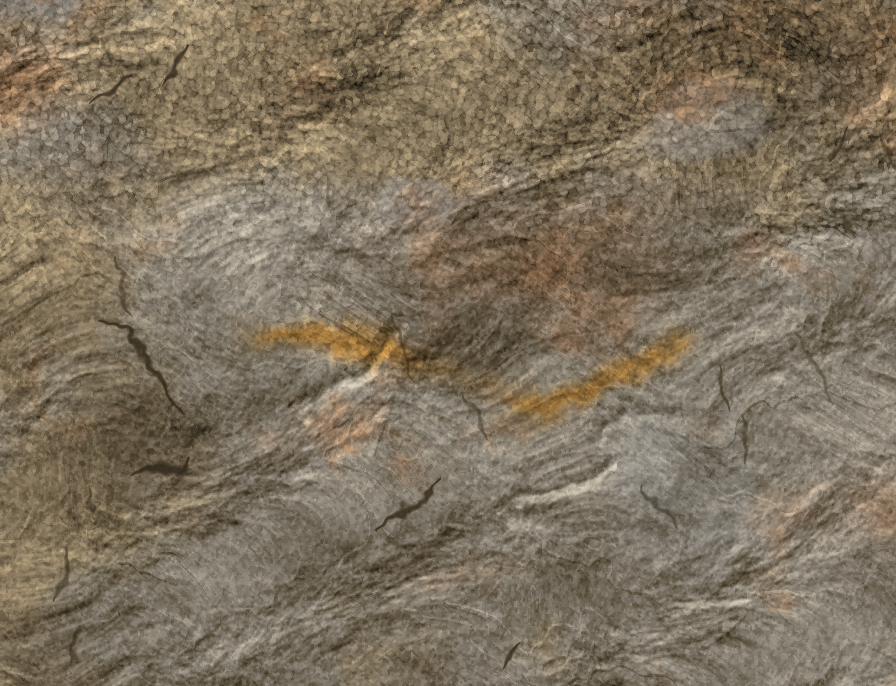
Write a Shadertoy shader that draws this texture.

```glsl
// Weathered grey-brown rock face with rust stains, ledges and cracks.

vec2 hash2(vec2 c) {
    vec3 q = fract(c.xyx * vec3(0.1031, 0.1030, 0.0973));
    q += dot(q, q.yzx + 33.33);
    return fract((q.xx + q.yz) * q.zy);
}

float valueNoise(vec2 p) {
    vec2 i = floor(p), f = fract(p);
    f = f * f * (3.0 - 2.0 * f);
    vec2 e = vec2(1, 0);
    return mix(mix(hash2(i).x, hash2(i + e).x, f.x),
               mix(hash2(i + e.yx).x, hash2(i + 1.0).x, f.x), f.y);
}

// Layered noise, centred on zero
float fbm(vec2 p, int octaves) {
    float sum = 0.0, amp = 0.5;
    for (int i = 0; i < octaves; i++) {
        sum += amp * (valueNoise(p) - 0.5);
        p = mat2(1.6, 1.2, -1.2, 1.6) * p + 7.3;
        amp *= 0.56;
    }
    return sum;
}

// Cellular noise: nearest distance, second distance, cell value
vec3 cells(vec2 p) {
    vec2 base = floor(p);
    vec3 best = vec3(9, 9, 0);
    for (int y = -1; y <= 1; y++)
    for (int x = -1; x <= 1; x++) {
        vec2 c = base + vec2(x, y), h = hash2(c + 19.0);
        float d = length(c + h - p);
        if (d < best.x) best = vec3(d, best.x, h.y);
        else best.y = min(best.y, d);
    }
    return best;
}

float blob(vec2 p, vec2 centre, vec2 radius) {
    vec2 d = (p - centre) / radius;
    return exp(-dot(d, d));
}

// Soft line from a to b that thins towards both ends
float stroke(vec2 p, vec2 a, vec2 b, float width) {
    vec2 ab = b - a;
    float t = clamp(dot(p - a, ab) / dot(ab, ab), 0.0, 1.0);
    float w = width * (0.3 + 2.8 * t * (1.0 - t));
    return 1.0 - smoothstep(0.2 * w, w, length(p - a - ab * t));
}

float relief(vec2 p) {
    vec2 q = mat2(0.95, 0.25, -0.3, 1.1) * p;
    q += 0.03 * sin(q.yx * 17.0 + 2.0 * sin(q * 9.0));
    vec3 facet = cells(q * vec2(9, 13) + 2.5 * fbm(q * 11.0, 3));
    return fbm(q * 4.0, 7) + 0.10 * facet.x + 0.03 * facet.z;
}

// Pale lit lip in x, shadow above it in y
vec2 ledge(vec2 p, vec2 a, vec2 b) {
    return vec2(stroke(p, a, b, 0.013),
                stroke(p + vec2(0.009, -0.014), a, b, 0.018));
}

void mainImage(out vec4 fragColor, in vec2 fragCoord) {
    vec2 p = fragCoord / iResolution.y;
    vec2 wobble = vec2(fbm(p * 13.0, 4), fbm(p * 13.0 + 40.0, 4));
    vec2 w = p + 0.07 * wobble;
    float mottling = fbm(p * 6.0 + 23.0, 6);

    // Relief lit from above, slightly from the left
    float shade = relief(p) - relief(p + vec2(-0.0015, 0.004));
    float tone = 0.455 + 3.6 * shade + 0.28 * mottling;

    // Mineral grains, coarser towards the top
    float coarse = smoothstep(0.5, 0.8, p.y + 0.5 * mottling);
    vec3 grain = cells(p * 115.0 + wobble), fine = cells(p * 210.0);
    tone += (grain.z - 0.5) * mix(0.07, 0.17, coarse) + (fine.z - 0.5) * 0.11;
    tone -= 0.10 * coarse * smoothstep(0.45, 0.8, grain.x);

    // Broad light and shadow areas
    tone += 0.11 * blob(w, vec2(0.32, 0.68), vec2(0.30, 0.15));
    tone += 0.05 * blob(w, vec2(1.15, 0.30), vec2(0.22, 0.30));
    tone -= 0.08 * blob(w, vec2(0.22, 0.36), vec2(0.17, 0.09));
    tone -= 0.08 * blob(w, vec2(0.72, 0.58), vec2(0.20, 0.12));
    tone -= 0.06 * blob(w, vec2(1.20, 0.92), vec2(0.22, 0.10));

    // Smooth cool lichen film
    float film = blob(w, vec2(1.05, 0.82), vec2(0.11, 0.07)) + blob(w, vec2(0.0, 1.0), vec2(0.12, 0.05))
               + blob(w, vec2(0.60, 0.70), vec2(0.09, 0.04)) + 0.6 * blob(w, vec2(1.02, 0.28), vec2(0.16, 0.2));
    film = smoothstep(0.3, 0.65, film + 0.8 * mottling);
    tone = mix(tone, 0.51 + 0.6 * (tone - 0.455), 0.6 * film);

    // Ledges and cracks
    vec2 lip = ledge(w, vec2(0.43, 0.38), vec2(0.60, 0.53))
             + ledge(w, vec2(0.72, 0.26), vec2(0.91, 0.32))
             + 0.6 * ledge(w, vec2(0.88, 0.35), vec2(1.00, 0.39));
    float crack = max(stroke(w, vec2(0.14, 0.55), vec2(0.27, 0.40), 0.007),
                      stroke(w, vec2(0.20, 0.32), vec2(0.27, 0.34), 0.016));
    for (int i = 0; i < 18; i++) {
        vec2 h = hash2(vec2(i, 5)), k = hash2(vec2(i, 71));
        vec2 start = h * vec2(1.32, 0.9);
        vec2 run = (0.03 + 0.06 * k.y) * vec2(1.6 * k.x - 0.6, 1.0);
        crack = max(crack, (0.5 + 0.5 * k.x) * stroke(w, start, start + run, 0.007));
    }
    tone += 0.16 * lip.x - 0.15 * lip.y * (1.0 - lip.x);
    tone = mix(tone, 0.15, 0.8 * crack);
    tone = clamp(tone, 0.09, 0.82);

    // Stone tint: dark parts are warmer than pale ones
    vec3 tint = mix(vec3(1.15, 1.0, 0.72), vec3(1.055, 1.0, 0.90), smoothstep(0.22, 0.5, tone));
    float warmth = smoothstep(-0.02, 0.22, fbm(p * 3.5 + 61.0, 6) + 0.12 * (p.y - 0.5));
    tint = mix(tint, vec3(1.17, 1.0, 0.72), 0.65 * warmth);
    tint = mix(tint, vec3(1.03, 1.0, 0.95), 0.7 * film);

    // Ochre seam sagging across the middle
    float seamY = 0.5 - 0.08 * exp(-pow((w.x - 0.79) / 0.14, 2.0));
    float seam = exp(-pow((w.y - seamY) / 0.023, 2.0));
    seam *= smoothstep(0.32, 0.42, w.x) * (1.0 - smoothstep(0.96, 1.05, w.x));
    seam *= clamp(0.75 + 2.5 * mottling, 0.0, 1.0);

    // Rust patches and an arc at the left
    float arc = exp(-pow((length(w - vec2(0.12, 0.44)) - 0.07) / 0.013, 2.0));
    float rust = blob(w, vec2(0.45, 0.87), vec2(0.04)) + 0.8 * blob(w, vec2(0.78, 0.63), vec2(0.18, 0.08))
               + 0.6 * blob(w, vec2(0.02, 0.89), vec2(0.07)) + 0.6 * blob(w, vec2(0.65, 0.17), vec2(0.09, 0.02))
               + 0.6 * blob(w, vec2(1.30, 0.25), vec2(0.05)) + 0.55 * blob(w, vec2(1.2, 0.92), vec2(0.25, 0.1))
               + 0.7 * arc * (1.0 - smoothstep(0.08, 0.16, w.x));
    rust += 0.4 * smoothstep(0.12, 0.3, fbm(p * 8.0 + 90.0, 5) + 0.1 * (p.y - 0.5));
    rust = clamp(rust * (0.75 + 3.0 * mottling), 0.0, 1.0);

    tint = mix(tint, vec3(1.38, 0.92, 0.56), 0.65 * rust);
    tint = mix(tint, vec3(1.36, 0.97, 0.42), 0.85 * seam);
    fragColor = vec4(clamp(tone * tint * (1.0 - 0.08 * (rust + seam)), 0.0, 1.0), 1.0);
}
```
